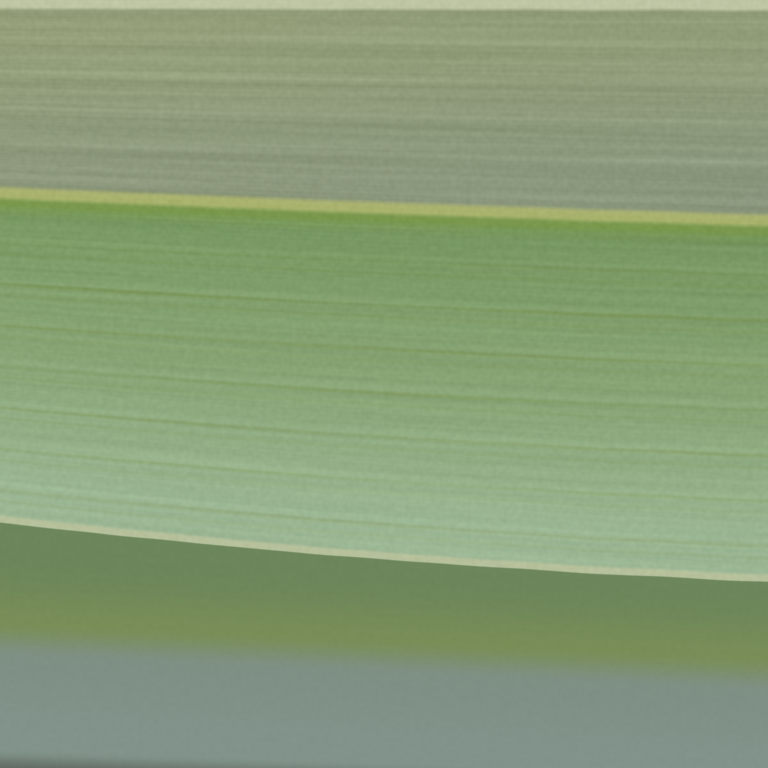
Give the GLSL for this texture, as a Shadertoy shader.

```glsl
// Close view of a long leaf blade: a dull upper half, a yellow midrib and a
// glossy lower half with fine veins, above a blurred blade in the background.
// Layers follow gently sloping curves; gradient noise adds streaks and grain.

const vec3 UPPER_TOP  = vec3(0.575, 0.620, 0.475);
const vec3 UPPER_LOW  = vec3(0.550, 0.595, 0.490);
const vec3 BLADE_TOP  = vec3(0.470, 0.595, 0.385);
const vec3 BLADE_MID  = vec3(0.530, 0.640, 0.455);
const vec3 BLADE_LOW  = vec3(0.610, 0.715, 0.580);
const vec3 RIB_COLOR  = vec3(0.680, 0.710, 0.430);
const vec3 RIB_SHADE  = vec3(0.480, 0.600, 0.270);
const vec3 RIM_COLOR  = vec3(0.715, 0.755, 0.610);
const vec3 TOP_COLOR  = vec3(0.765, 0.790, 0.660);
const vec3 BACK_GREEN = vec3(0.425, 0.525, 0.355);
const vec3 BACK_OLIVE = vec3(0.475, 0.555, 0.340);
const vec3 BACK_GRAY  = vec3(0.495, 0.565, 0.520);
const vec3 BACK_DARK  = vec3(0.370, 0.410, 0.380);
const vec3 VEIN_TINT  = vec3(-0.020, -0.030, -0.065);

const float TOP_EDGE    = 0.012;  // depth of the pale upper margin
const float RIB_HALF    = 0.0075;
const float RIM_HALF    = 0.0045;
const float VEIN_PERIOD = 0.126;  // in blade units, midrib to rim
const float VEIN_PHASE  = 0.280;
const float RIDGE_PERIOD = 0.180; // in upper-half units
const float STREAK_GAIN = 0.030;
const float GRAIN_GAIN  = 0.022;

vec2 hashGradient(vec2 cell) {
    vec3 p = fract(cell.xyx * vec3(0.1031, 0.1030, 0.0973));
    p += dot(p, p.yzx + 33.33);
    float angle = 6.2832 * fract((p.x + p.y) * p.z);
    return vec2(cos(angle), sin(angle));
}

float gradientNoise(vec2 p) {
    vec2 i = floor(p), f = fract(p);
    vec2 u = f * f * f * (f * (f * 6.0 - 15.0) + 10.0);
    vec2 e = vec2(1.0, 0.0);
    float a = dot(hashGradient(i), f);
    float b = dot(hashGradient(i + e.xy), f - e.xy);
    float c = dot(hashGradient(i + e.yx), f - e.yx);
    float d = dot(hashGradient(i + e.xx), f - e.xx);
    return mix(mix(a, b, u.x), mix(c, d, u.x), u.y);
}

// Curves give depth below the top of the canvas
float ribCurve(float x) { return 0.251 + 0.044 * x - 0.008 * x * x; }
float rimCurve(float x) { return 0.676 + 0.115 * x - 0.038 * x * x; }
float blurCurve(float x) { return 0.822 + 0.046 * x; }

float ridge(float d, float width) { return exp(-d * d / (width * width)); }

// Long streaks running along the blade
float streaks(float x, float s) {
    return gradientNoise(vec2(x * 1.5, s * 38.0))
         + 0.7 * gradientNoise(vec2(x * 2.5 + 7.0, s * 85.0));
}

vec3 upperHalf(float x, float s) {
    vec3 col = mix(UPPER_TOP, UPPER_LOW, smoothstep(0.1, 0.9, s));
    float d = (fract((s - 0.56) / RIDGE_PERIOD + 0.5) - 0.5) * RIDGE_PERIOD;
    float strength = 0.7 + gradientNoise(vec2(x * 3.0, floor(s / RIDGE_PERIOD)));
    col += 0.028 * strength * ridge(d, 0.018);
    col -= 0.014 * ridge(d - 0.04, 0.025);
    col += vec3(0.012, 0.010, 0.0) * (0.5 - x);
    return col + STREAK_GAIN * streaks(x, s * 0.75);
}

vec3 lowerHalf(float x, float s) {
    vec3 col = mix(BLADE_TOP, BLADE_MID, smoothstep(0.0, 0.52, s));
    col = mix(col, BLADE_LOW, smoothstep(0.40, 1.0, s));
    col += 0.015 * (0.5 - x) * (1.0 - s);

    // Main veins, each with a faint companion
    float k = (s - VEIN_PHASE) / VEIN_PERIOD;
    float d = (fract(k + 0.5) - 0.5) * VEIN_PERIOD;
    float strength = 0.8 + 0.7 * gradientNoise(vec2(x * 3.0, floor(k + 0.5) * 1.37));
    col += VEIN_TINT * strength * ridge(d, 0.0055) * smoothstep(0.05, 0.25, s);
    col += 0.4 * VEIN_TINT * ridge(d - 0.033, 0.006);
    col += 0.012 * ridge(d + 0.014, 0.010);
    return col + 0.8 * STREAK_GAIN * streaks(x + 4.0, s * 1.2);
}

vec3 background(float x, float depth) {
    float b = depth - blurCurve(x);
    vec3 col = mix(BACK_GREEN, BACK_OLIVE, smoothstep(-0.09, -0.005, b));
    col = mix(col, BACK_GRAY, smoothstep(-0.015, 0.035, b));
    col += vec3(0.012, 0.012, 0.020) * smoothstep(0.03, 0.12, b);
    float corner = smoothstep(0.975, 1.005, depth - 0.035 * x);
    return mix(col, BACK_DARK, corner);
}

void mainImage(out vec4 fragColor, in vec2 fragCoord) {
    vec2 uv = fragCoord / iResolution.xy;
    float x = uv.x, depth = 1.0 - uv.y;
    float aa = 1.0 / iResolution.y;
    float wobble = 0.0016 * gradientNoise(vec2(x * 11.0, 2.0));
    float rib = ribCurve(x) + 0.5 * wobble, rim = rimCurve(x) + wobble;
    float r = depth - rib, e = depth - rim;

    // Blade halves around the midrib
    vec3 blade = mix(upperHalf(x, depth / rib), lowerHalf(x, r / (rim - rib)),
                     smoothstep(-0.003, 0.003, r));
    blade = mix(blade, RIB_SHADE, 0.75 * ridge(r - 0.013, 0.010));
    blade = mix(blade, RIB_COLOR, 0.9 * smoothstep(RIB_HALF + 0.004, RIB_HALF - 0.004, abs(r)));

    // Pale margins
    float topEdge = TOP_EDGE + 0.002 * x + wobble;
    blade = mix(blade, TOP_COLOR, 0.9 * smoothstep(topEdge + 0.003, topEdge - 0.004, depth));
    blade = mix(blade, RIM_COLOR, smoothstep(RIM_HALF + 0.003, RIM_HALF - 0.002, abs(e)));

    // Sharp blade over the blurred background
    float cover = 1.0 - smoothstep(-aa, aa, e - RIM_HALF);
    vec3 col = mix(background(x, depth), blade, cover);

    // Fine grain, softer out of focus
    float grain = gradientNoise(uv * 150.0) + 0.6 * gradientNoise(uv * vec2(60.0, 90.0) + 9.0);
    col += GRAIN_GAIN * grain * mix(0.35, 1.0, cover);
    fragColor = vec4(clamp(col, 0.0, 1.0), 1.0);
}
```
